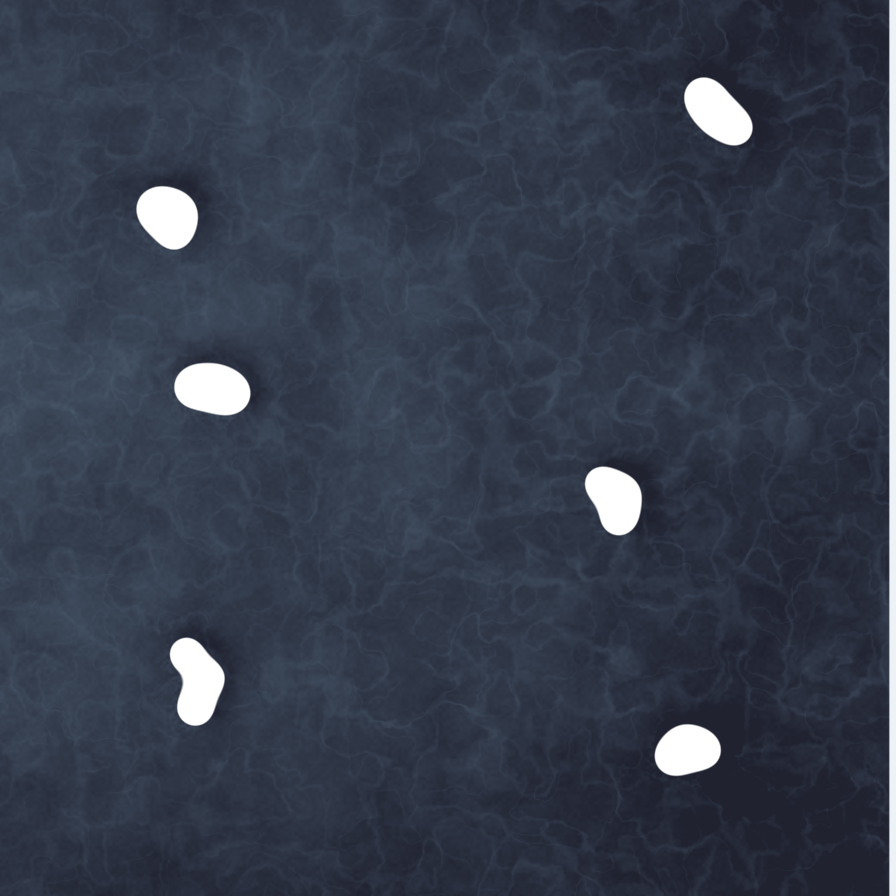
This texture is drawn by a WebGL 1 fragment shader. Its source:

```glsl
precision highp float;

uniform vec2 u_resolution;

float hash(vec2 p) {
  vec3 q = fract(p.xyx * vec3(0.1031, 0.1030, 0.0973));
  q += dot(q, q.yzx + 33.33);
  return fract((q.x + q.y) * q.z);
}

float noise(vec2 p) {
  vec2 cell = floor(p);
  vec2 f = fract(p);
  f = f * f * (3.0 - 2.0 * f);
  float low = mix(hash(cell), hash(cell + vec2(1.0, 0.0)), f.x);
  float high = mix(hash(cell + vec2(0.0, 1.0)), hash(cell + 1.0), f.x);
  return mix(low, high, f.y);
}

float fbm(vec2 p) {
  float sum = 0.0;
  float amplitude = 0.5;
  for (int i = 0; i < 5; i++) {
    sum += amplitude * noise(p);
    p = mat2(1.6, 1.2, -1.2, 1.6) * p + 7.3;
    amplitude *= 0.5;
  }
  return sum / 0.969;
}

// Thin bright lines along the middle level of the noise
float veins(vec2 p, float width) {
  return 1.0 - smoothstep(0.0, width, abs(noise(p) - 0.5));
}

float smoothMin(float a, float b, float k) {
  float h = max(k - abs(a - b), 0.0) / k;
  return min(a, b) - h * h * k * 0.25;
}

// Rounded pebble: three fused lobes on a bent axis
float pebble(vec2 p, vec2 seed) {
  float angle = 6.2832 * hash(seed + 11.0);
  vec2 axis = vec2(cos(angle), sin(angle));
  vec2 side = vec2(-axis.y, axis.x);
  float reach = mix(0.014, 0.031, hash(seed + 23.0));
  float bend = 0.036 * (hash(seed + 37.0) - 0.5);
  float d = 1.0;
  for (int i = -1; i <= 1; i++) {
    float t = float(i);
    vec2 center = axis * reach * t + side * bend * (1.0 - abs(t));
    float radius = mix(0.016, 0.023, hash(seed + 51.0 + t));
    d = smoothMin(d, length(p - center) - radius, 0.026);
  }
  return d;
}

// Jittered grid of two columns and three rows
float scatter(vec2 uv) {
  float d = 1.0;
  for (int row = 0; row < 3; row++) {
    for (int column = 0; column < 2; column++) {
      vec2 seed = vec2(float(column), float(row)) + 3.0;
      vec2 jitter = vec2(hash(seed), hash(seed + 71.0)) - 0.5;
      vec2 center = (seed - 2.5) / vec2(2.0, 3.0) + 0.18 * jitter;
      d = min(d, pebble(uv - center, seed));
    }
  }
  return d;
}

void main() {
  vec2 uv = gl_FragCoord.xy / u_resolution;
  float pixel = 1.0 / min(u_resolution.x, u_resolution.y);

  // Broad light at the left, falling off to the right, top and bottom
  float falloff = smoothstep(0.2, 1.0, uv.x);
  float tone = 0.77 - 0.42 * falloff - 1.3 * pow(abs(uv.y - 0.56), 2.0);

  // Clouded, veined and grainy surface
  vec2 warp = vec2(fbm(uv * 24.0), fbm(uv * 24.0 + 40.0)) - 0.5;
  vec2 p = uv + 0.05 * warp;
  tone += 0.45 * (fbm(uv * 9.0 + 5.0) - 0.5);
  tone += 0.35 * (fbm(p * 36.0 + 90.0) - 0.5);
  float net = veins(p * 27.0, 0.13) + 0.7 * veins(p.yx * 46.0 + 17.0, 0.12);
  tone += mix(0.14, 0.24, falloff) * (net - 0.45);
  tone += 0.13 * (noise(uv * 260.0) - 0.5);

  // Shade at the upper right of each pebble, pale dust at the lower left
  float shade = exp(-70.0 * max(scatter(uv - vec2(0.009, 0.008)), 0.0));
  float dust = exp(-160.0 * max(scatter(uv + 0.005), 0.0));
  tone += 0.35 * dust * noise(uv * 300.0) - 0.5 * shade;

  vec3 ink = vec3(0.125, 0.135, 0.19);
  vec3 slate = vec3(0.26, 0.315, 0.385);
  vec3 color = mix(ink, slate, clamp(tone, 0.0, 1.1));

  // White pebbles and the white strip at the right edge
  float pebbles = 1.0 - smoothstep(-pixel, pixel, scatter(uv));
  float strip = smoothstep(-pixel, pixel, uv.x - 0.9925);
  color = mix(color, vec3(0.93, 0.95, 0.97), strip);
  color = mix(color, vec3(1.0), pebbles);
  gl_FragColor = vec4(color, 1.0);
}
```
